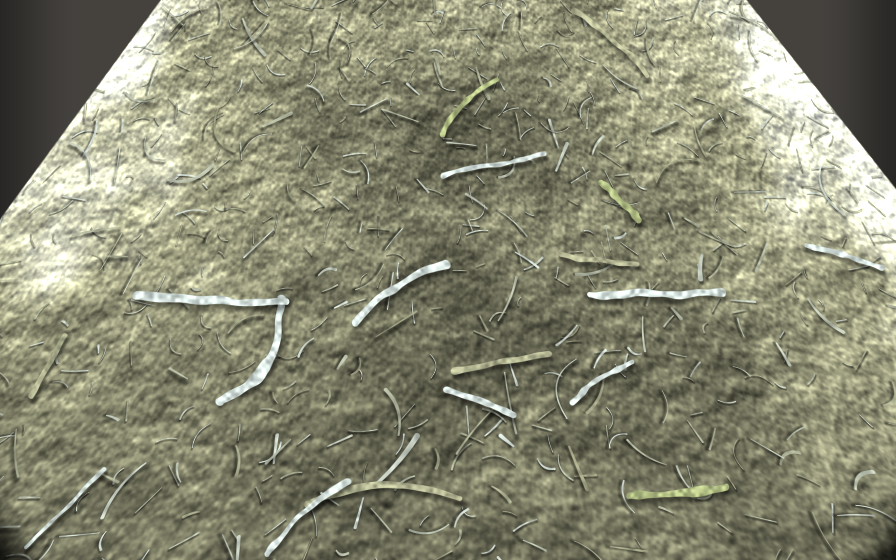
This texture is drawn by a Shadertoy shader. Its source:

```glsl
// Dry, crumbly soil strewn with pale straw, seen at a slant between two dark corners.
// Relief-shaded noise and round clods form the ground; hashed grids scatter thin straw
// in loose clusters, and a few long frayed stalks are laid over it with soft shadows.

const vec3 SOIL_TINT = vec3(1.0, 1.0, 0.81);
const vec3 PALE = vec3(0.86, 0.91, 0.89);
const vec3 TAN = vec3(0.71, 0.72, 0.58);
const vec3 GREEN = vec3(0.70, 0.75, 0.52);

float hash(vec2 p) {
    vec3 q = fract(p.xyx * 0.1031);
    q += dot(q, q.yzx + 33.33);
    return fract((q.x + q.y) * q.z);
}

float noise(vec2 p) {
    vec2 i = floor(p), f = fract(p);
    f = f * f * (3.0 - 2.0 * f);
    vec2 e = vec2(0.0, 1.0);
    return mix(mix(hash(i), hash(i + e.yx), f.x),
               mix(hash(i + e.xy), hash(i + e.yy), f.x), f.y);
}

float fbm(vec2 p, float gain) {
    float sum = 0.0, amp = 0.5;
    for (int i = 0; i < 5; i++) {
        sum += amp * noise(p);
        p = mat2(1.6, 1.2, -1.2, 1.6) * p + 7.3;
        amp *= gain;
    }
    return sum;
}

// Rounded lumps of varied size, one per cell
float clods(vec2 p) {
    vec2 cell = floor(p);
    float top = 0.0;
    for (int k = 0; k < 9; k++) {
        vec2 c = cell + vec2(k % 3 - 1, k / 3 - 1);
        vec2 centre = c + 0.2 + 0.6 * vec2(hash(c + 11.0), hash(c + 47.0));
        float r = 0.15 + 0.5 * hash(c + 83.0);
        vec2 d = (p - centre) / r;
        top = max(top, r * (1.0 - dot(d, d)));
    }
    return top;
}

float relief(vec2 g) {
    vec2 rough = g + 0.012 * vec2(noise(g * 45.0), noise(g * 45.0 + 9.0));
    return fbm(g * 11.0, 0.58) + 0.13 * clods(rough * 21.0) + 0.07 * clods(rough * 47.0);
}

float spot(vec2 p, vec2 centre, vec2 size) {
    vec2 d = (p - centre) / size;
    return exp(-dot(d, d));
}

// Distance to a segment bowed sideways by a fraction of its length, and the place along it
vec2 stalkField(vec2 p, vec2 a, vec2 b, float bend) {
    vec2 d = b - a;
    float t = clamp(dot(p - a, d) / dot(d, d), 0.0, 1.0);
    return vec2(length(p - a - d * t - vec2(-d.y, d.x) * bend * 4.0 * t * (1.0 - t)), t);
}

void layStalk(inout vec3 col, vec2 p, vec2 a, vec2 b, float bend, float width, vec3 tint) {
    float aa = 0.8 / iResolution.y;
    p += 0.007 * (vec2(noise(p * 28.0), noise(p * 28.0 + 5.0)) - 0.5);
    float shade = stalkField(p + vec2(-0.002, 0.008), a, b, bend).x;
    col *= 1.0 - 0.45 * (1.0 - smoothstep(0.0, width * 1.8, shade));
    vec2 f = stalkField(p, a, b, bend);
    float w = width * (0.55 + 0.5 * noise(vec2(f.y * 9.0, width * 900.0 + a.x * 40.0)));
    float grain = 0.74 + 0.5 * noise(p * 130.0);
    col = mix(col, tint * grain, 1.0 - smoothstep(w - aa, w + aa, f.x));
}

// Thin straw at hashed places and angles; aa is the edge softness in cells
void scatterStraw(inout vec3 col, vec2 q, float seed, float keep, float aa) {
    vec2 cell = floor(q);
    for (int k = 0; k < 9; k++) {
        vec2 c = cell + vec2(k % 3 - 1, k / 3 - 1);
        vec2 id = c + seed;
        if (hash(id) > keep * (0.35 + 1.3 * noise(id * 0.37))) continue;
        vec2 mid = c + vec2(hash(id + 19.0), hash(id + 31.0));
        float angle = 6.2832 * hash(id + 57.0);
        vec2 arm = vec2(cos(angle), sin(angle)) * mix(0.13, 0.5, hash(id + 71.0));
        float bend = 0.5 * pow(hash(id + 5.0) - 0.5, 3.0) * 4.0;
        float shade = stalkField(q + vec2(0.0, 0.06), mid - arm, mid + arm, bend).x;
        col *= 1.0 - 0.38 * (1.0 - smoothstep(0.0, 0.07, shade));
        vec2 f = stalkField(q, mid - arm, mid + arm, bend);
        float w = mix(0.012, 0.042, pow(hash(id + 91.0), 2.0)) * (1.1 - 0.5 * f.y);
        vec3 tint = mix(TAN * 0.9, PALE, hash(id + 103.0)) * (0.8 + 0.4 * noise(q * 9.0));
        col = mix(col, tint, 0.9 * (1.0 - smoothstep(w - aa, w + aa, f.x)));
    }
}

void longStalks(inout vec3 col, vec2 p) {
    layStalk(col, p, vec2(0.500, 0.463), vec2(0.392, 0.281), 0.17, 0.011, PALE);
    layStalk(col, p, vec2(0.244, 0.471), vec2(0.510, 0.460), -0.01, 0.009, PALE);
    layStalk(col, p, vec2(1.052, 0.475), vec2(1.288, 0.475), 0.0, 0.008, PALE);
    layStalk(col, p, vec2(0.798, 0.529), vec2(0.635, 0.423), -0.08, 0.008, PALE);
    layStalk(col, p, vec2(0.552, 0.100), vec2(0.823, 0.108), 0.11, 0.008, TAN);
    layStalk(col, p, vec2(0.475, 0.010), vec2(0.620, 0.140), 0.05, 0.006, PALE);
    layStalk(col, p, vec2(1.004, 0.544), vec2(1.135, 0.529), 0.0, 0.006, TAN);
    layStalk(col, p, vec2(0.792, 0.688), vec2(0.973, 0.725), 0.0, 0.005, PALE);
    layStalk(col, p, vec2(1.073, 0.671), vec2(1.138, 0.608), 0.04, 0.008, GREEN);
    layStalk(col, p, vec2(0.790, 0.760), vec2(0.885, 0.858), 0.08, 0.005, GREEN);
    layStalk(col, p, vec2(1.125, 0.115), vec2(1.296, 0.131), -0.03, 0.009, GREEN);
    layStalk(col, p, vec2(0.812, 0.338), vec2(0.979, 0.367), 0.0, 0.007, TAN);
    layStalk(col, p, vec2(0.798, 0.304), vec2(0.917, 0.260), 0.0, 0.007, PALE);
    layStalk(col, p, vec2(1.020, 0.281), vec2(1.131, 0.354), 0.06, 0.006, PALE);
    layStalk(col, p, vec2(0.046, 0.021), vec2(0.188, 0.163), 0.0, 0.004, PALE);
    layStalk(col, p, vec2(0.056, 0.292), vec2(0.117, 0.400), 0.0, 0.005, TAN);
    layStalk(col, p, vec2(1.438, 0.562), vec2(1.577, 0.521), 0.02, 0.006, PALE);
    layStalk(col, p, vec2(1.025, 0.980), vec2(1.156, 0.865), 0.05, 0.006, TAN);
}

void mainImage(out vec4 fragColor, in vec2 fragCoord) {
    vec2 p = fragCoord / iResolution.xy * vec2(1.6, 1.0);
    float depth = 1.0 + 0.8 * p.y;
    vec2 ground = vec2((p.x - 0.8) * depth, p.y * (1.0 + 0.4 * p.y)) + 5.0;
    float leftSide = dot(p - vec2(0.2875, 1.0), vec2(0.807, -0.592));
    float rightSide = dot(p - vec2(1.333, 1.0), vec2(-0.784, -0.620));

    // Broad light and shade
    float light = 0.45 + 0.13 * smoothstep(0.0, 0.8, p.y);
    light += 0.18 * spot(p, vec2(0.2, 0.68), vec2(0.3, 0.32));
    light += 0.42 * exp(-max(rightSide, 0.0) / 0.14) + 0.2 * exp(-max(leftSide, 0.0) / 0.06);
    light -= 0.22 * spot(p, vec2(0.83, 0.76), vec2(0.28, 0.11));
    light -= 0.12 * spot(p, vec2(0.87, 0.46), vec2(0.35, 0.22));
    light *= 0.70 + 0.60 * fbm(ground * 5.0 + 3.0, 0.5);
    float slope = relief(ground) - relief(ground + vec2(-0.004, 0.010));
    float speckle = 0.82 + 0.36 * noise(ground * 125.0);
    vec3 col = SOIL_TINT * light * speckle * clamp(1.0 + 2.3 * slope, 0.4, 1.65);
    col += vec3(0.15, 0.16, 0.24) * smoothstep(0.62, 0.95, light);

    // Straw
    float aa = 0.75 * depth / iResolution.y;
    scatterStraw(col, ground * 15.0, 211.0, 0.55, aa * 15.0);
    scatterStraw(col, ground.yx * 10.0, 137.0, 0.5, aa * 10.0);
    scatterStraw(col, ground * 7.0, 59.0, 0.42, aa * 7.0);
    longStalks(col, p);

    // Dark corners and lens falloff
    float edge = min(leftSide, rightSide);
    vec3 backdrop = vec3(0.27, 0.26, 0.245) * (1.0 - 0.5 * smoothstep(0.65, 0.85, abs(p.x - 0.8)));
    col = mix(backdrop, col, smoothstep(-0.002, 0.002, edge));
    col *= 1.0 - 0.85 * smoothstep(0.86, 0.95, length(p - vec2(0.8, 0.5))) * step(p.y, 0.5);
    fragColor = vec4(clamp(col, 0.0, 1.0), 1.0);
}
```
